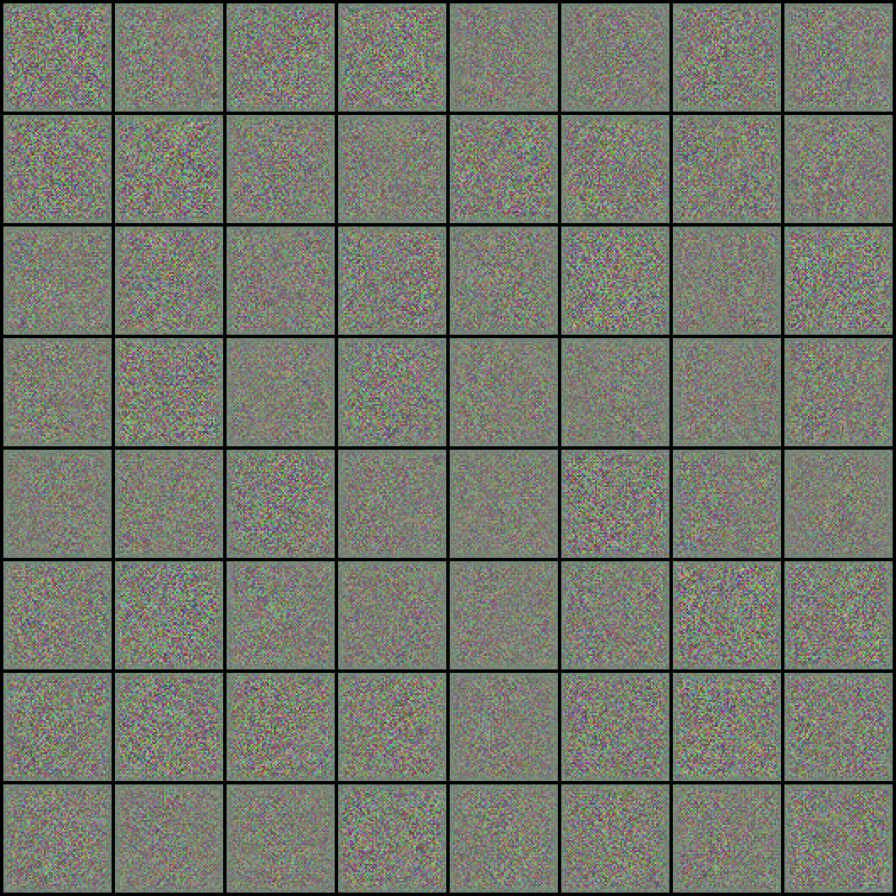
Give the GLSL for this pattern, as a WebGL 1 fragment shader.

```glsl
precision highp float;

uniform vec2 u_resolution;

vec3 hash3(vec2 p) {
  vec3 q = fract(p.xyx * vec3(0.1031, 0.1030, 0.0973));
  q += dot(q, q.yxz + 33.33);
  return fract((q.xxy + q.yzz) * q.zyx);
}

// Woven lattice with a period of four cells, green opposed to red and blue
vec3 lattice(vec2 cell) {
  vec2 a = cell * 1.5708;
  vec3 weave = sin(a.x + vec3(0.6, 3.6, 1.1)) * sin(a.y + vec3(0.9, 0.7, 0.4));
  float checker = cos(3.14159 * (cell.x + cell.y));
  float stripe = cos(a.x * 2.0) + cos(a.y * 2.0);
  return 0.2 * weave + vec3(-0.06, 0.08, -0.05) * checker
       + vec3(0.02, -0.03, 0.03) * stripe;
}

// One flat cell: 64 x 64 cells of grain per tile, after a gutter of two cells
vec3 cellColour(vec2 cell) {
  cell = clamp(cell, 0.0, 529.0);
  vec2 tile = floor((cell + 0.5) / 66.0);
  vec2 local = cell - tile * 66.0;
  if (min(local.x, local.y) < 1.5) return vec3(0.0);

  // Each tile has its own contrast and slow drift
  vec3 seed = hash3(tile + 71.0);
  vec2 wave = local * 0.13 + seed.xy * 6.2832;
  float contrast = mix(0.72, 1.2, seed.z) + 0.12 * sin(wave.x + sin(wave.y));

  // Grain calms towards the rim of the tile
  vec2 margin = min(local - 2.0, 65.0 - local);
  float inner = smoothstep(-1.0, 5.0, min(margin.x, margin.y));

  float patchGain = mix(0.55, 1.45, hash3(floor(cell / 4.0) + 211.0).x);
  vec3 grain = (hash3(cell + 17.0) - 0.5) * vec3(0.38, 0.42, 0.42);
  vec3 base = mix(vec3(0.46, 0.53, 0.47), vec3(0.495, 0.5, 0.455), inner);
  return base + (lattice(local) * patchGain + grain) * contrast * mix(0.3, 1.0, inner);
}

void main() {
  // Eight tiles each way, closed by a last gutter: 8 * 66 + 2 cells
  vec2 p = gl_FragCoord.xy / u_resolution * 530.0 - 0.5;
  vec2 cell = floor(p);
  vec2 blend = smoothstep(0.1, 0.9, p - cell);

  // Soft joins between neighbouring cells
  vec3 low = mix(cellColour(cell), cellColour(cell + vec2(1.0, 0.0)), blend.x);
  vec3 high = mix(cellColour(cell + vec2(0.0, 1.0)), cellColour(cell + 1.0), blend.x);
  gl_FragColor = vec4(clamp(mix(low, high, blend.y), 0.0, 1.0), 1.0);
}
```
